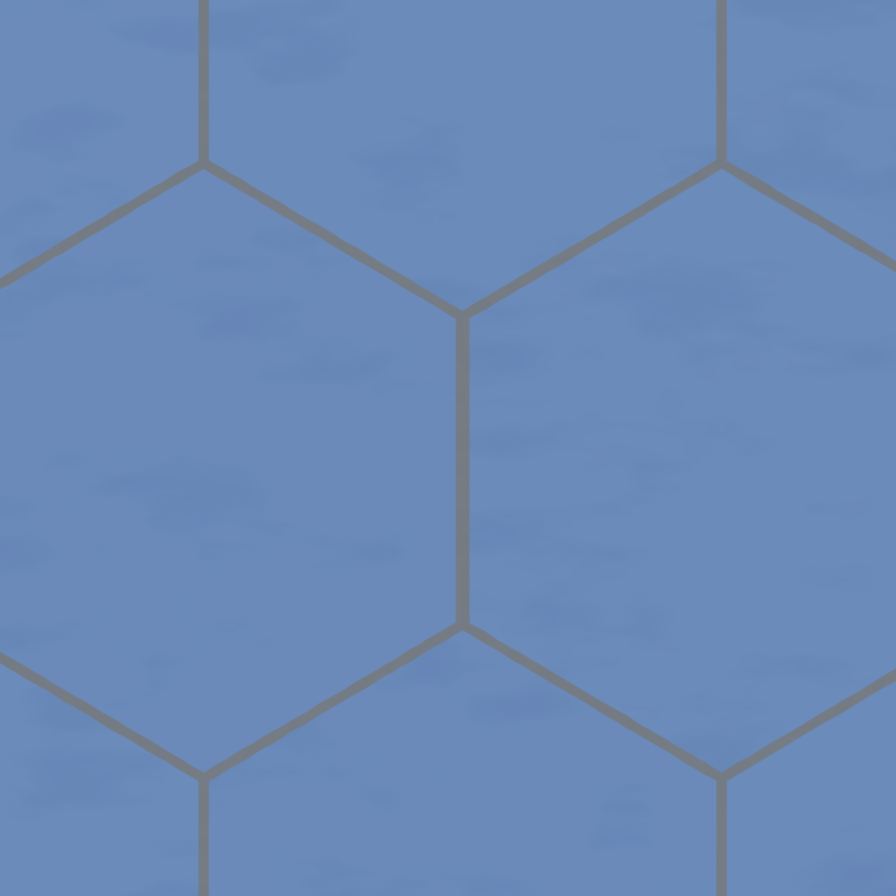
A three.js fragment shader for this pattern:

```glsl
varying vec2 vUv;

float hash(vec2 p) {
  return fract(sin(dot(p, vec2(12.9898, 78.233))) * 43758.5453);
}

float noise(vec2 p) {
  vec2 i = floor(p), f = fract(p);
  f = f * f * (3.0 - 2.0 * f);
  return mix(mix(hash(i), hash(i + vec2(1.0, 0.0)), f.x),
             mix(hash(i + vec2(0.0, 1.0)), hash(i + vec2(1.0, 1.0)), f.x), f.y);
}

float fbm(vec2 p) {
  float sum = 0.0, amplitude = 0.5;
  for (int i = 0; i < 4; i++) {
    sum += amplitude * noise(p);
    p = p * 2.03 + 7.1;
    amplitude *= 0.5;
  }
  return sum;
}

// Inside distances to the upright (x) and slanted (y) sides of a hexagon
vec2 hexSides(vec2 p) {
  p = abs(p);
  return vec2(0.289 - p.x, 0.2952 - dot(p, vec2(0.511, 0.860)));
}

void main() {
  // Two interleaved rows of slightly tall hexagons
  vec2 period = vec2(0.578, 1.03);
  vec2 p = vUv - vec2(0.2273, 0.4747);
  vec2 evenCell = mod(p + 0.5 * period, period) - 0.5 * period;
  vec2 oddCell = mod(p, period) - 0.5 * period;
  vec2 evenSides = hexSides(evenCell);
  vec2 oddSides = hexSides(oddCell);
  bool isEven = min(evenSides.x, evenSides.y) > min(oddSides.x, oddSides.y);
  vec2 sides = isEven ? evenSides : oddSides;
  vec2 id = floor((p - (isEven ? evenCell : oddCell)) / period * 2.0 + 0.5);

  // Faint, horizontally drawn-out clouds in the glaze
  float clouds = fbm(p * vec2(8.0, 20.0) + 40.0 * hash(id + 3.7));
  vec3 glaze = vec3(0.420, 0.545, 0.732);
  glaze -= vec3(0.016, 0.016, 0.013) * smoothstep(0.48, 0.72, clouds);
  glaze += 0.004 * (hash(id) - 0.5);

  // Grout, thicker on the even uprights and a little ragged on the slants
  float uprightWidth = isEven ? 0.0077 : 0.0058;
  float slantWidth = 0.0056 + 0.0012 * (noise(p * 70.0) - 0.5);
  float edge = min(sides.x - uprightWidth, sides.y - slantWidth);
  vec3 grout = vec3(0.458, 0.484, 0.517) + 0.008 * (noise(p * 60.0) - 0.5);

  gl_FragColor = vec4(mix(grout, glaze, smoothstep(-0.0013, 0.0013, edge)), 1.0);
}
```
